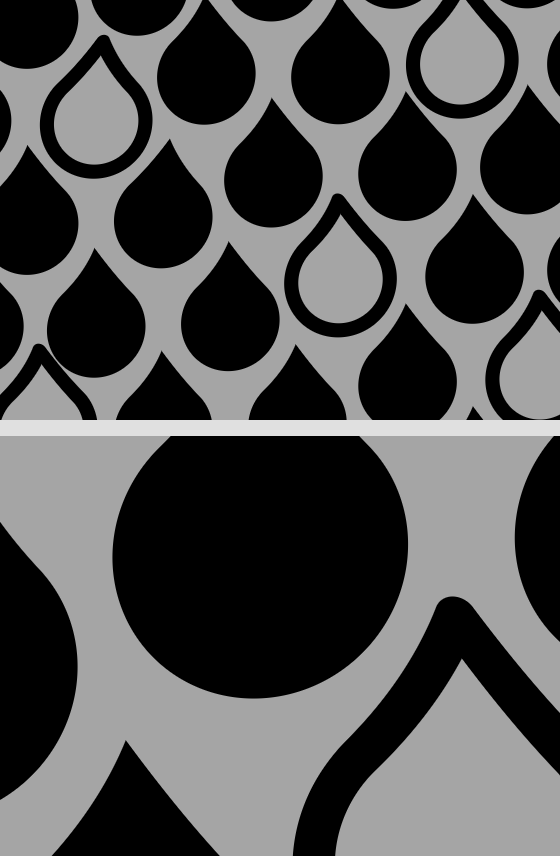
Top: the whole. Bottom: its middle third, enlarged.
This pattern is drawn by a Shadertoy shader. Its source:

```glsl
// Staggered rows of black water drops on grey, a few of them drawn as outlines only.

#define BODY_RADIUS 0.1172   // round part of a drop, in canvas heights
#define TIP_HEIGHT 0.1918    // tip above the body centre
#define FLANK_RADIUS 0.52    // hollow curve between body and tip
#define HALF_STROKE 0.0168   // half the outline width
#define ORIGIN vec2(0.3741, 0.4783)
#define COLUMN_STEP vec2(0.3047, 0.0156)
#define ROW_STEP vec2(0.1597, -0.2448)
#define FAULT vec2(-0.0278, 0.0816)   // shift of all columns right of the seam
#define NUDGE 0.0146         // small offset of even columns
#define INK vec3(0.0)
#define PAPER vec3(0.648)

// Signed distance to an upright drop centred on its round body.
float dropDistance(vec2 p) {
    vec2 q = vec2(abs(p.x), p.y);
    vec2 tip = vec2(0.0, TIP_HEIGHT);
    // The flank circle touches the body and passes through the tip.
    float reach = BODY_RADIUS + FLANK_RADIUS;
    float flankY = (reach * reach - FLANK_RADIUS * FLANK_RADIUS
                    + TIP_HEIGHT * TIP_HEIGHT) / (2.0 * TIP_HEIGHT);
    vec2 flank = vec2(sqrt(reach * reach - flankY * flankY), flankY);
    vec2 side = flank - tip;
    vec2 fromTip = q - tip;
    if (side.x * fromTip.y > side.y * fromTip.x) return length(fromTip);
    if (q.y * flank.x > q.x * flank.y) return FLANK_RADIUS - length(q - flank);
    return length(q) - BODY_RADIUS;
}

// Slanted body with a tip that bends sideways.
vec2 bend(vec2 p, float bow) {
    float rise = max(p.y - 0.07, 0.0);
    p.x -= 0.045 * p.y - bow * rise * rise;
    return p;
}

// Body centre of the drop in a cell (column, row); rows count downward.
vec2 dropCentre(vec2 cell) {
    float even = 1.0 - mod(cell.x, 2.0);
    vec2 c = ORIGIN + cell.y * ROW_STEP;
    c += vec2(cell.x, max(cell.x, -1.0)) * COLUMN_STEP;
    c += step(0.5, cell.x) * FAULT;
    c.x += NUDGE * even;
    // Upper rows sag in even columns, with one deeper dent at the seam.
    c.y -= NUDGE * even * step(cell.y, -0.5);
    c.y -= 0.033 * max(1.0 - length(cell - vec2(1.0, -2.0)), 0.0);
    return c;
}

bool isOutlined(vec2 cell) {
    return mod(6.0 * cell.x - 4.0 * cell.y - 1.0, 21.0) < 3.5;
}

void mainImage(out vec4 fragColor, in vec2 fragCoord) {
    vec2 p = fragCoord / iResolution.y;
    float nearest = 1.0;

    for (int row = -2; row <= 3; row++) {
        for (int column = -2; column <= 4; column++) {
            vec2 cell = vec2(column, row);
            // Tips lean right in the upper part of the seam column.
            float bow = (column == 0 && row < 1) ? -0.48 : 0.86;
            float d = dropDistance(bend(p - dropCentre(cell), bow));
            if (isOutlined(cell)) d = abs(d) - HALF_STROKE;
            nearest = min(nearest, d);
        }
    }

    float coverage = clamp(0.5 - nearest * iResolution.y, 0.0, 1.0);
    fragColor = vec4(mix(PAPER, INK, coverage), 1.0);
}
```
